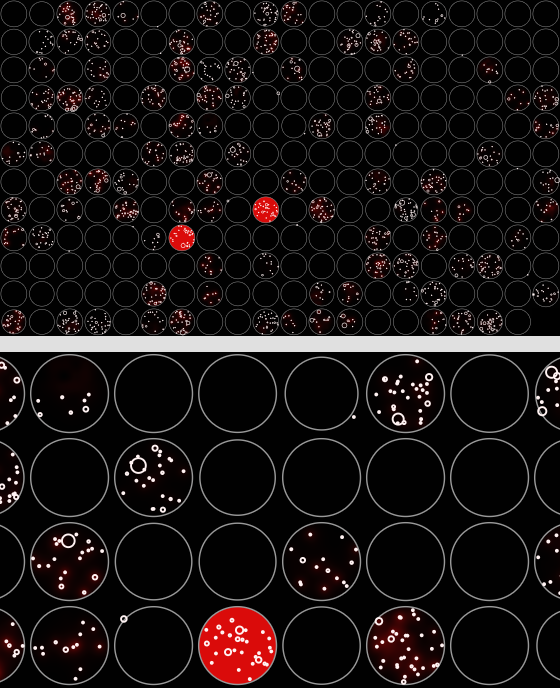
Top, the full canvas; bottom, a detail of the centre.
Write a WebGL 1 fragment shader that draws this pattern.

```glsl
precision highp float;

uniform vec2 u_resolution;

// Lengths are in cell widths.
#define COLUMNS 20.0
#define ROWS 12.0
#define DISH_RADIUS 0.463
#define DISH_HALF_LINE 0.0085
#define DISH_GREY 0.6
#define SPOT_HALF_LINE 0.0115
#define MAX_SPOTS 36
#define ACTIVE_SHARE 0.42
#define STRAY_SHARE 0.1
#define GLOW_STRENGTH 0.75
#define GLOW_FALLOFF 20.0
#define GLOW_COLOUR vec3(0.85, 0.04, 0.035)

float hash(vec3 p) {
    p = fract(p * 0.1031);
    p += dot(p, p.zyx + 31.32);
    return fract((p.x + p.y) * p.z);
}

float valueNoise(vec2 p, float seed) {
    vec2 i = floor(p);
    vec2 f = fract(p);
    f = f * f * (3.0 - 2.0 * f);
    float low = mix(hash(vec3(i, seed)), hash(vec3(i + vec2(1.0, 0.0), seed)), f.x);
    float high = mix(hash(vec3(i + vec2(0.0, 1.0), seed)), hash(vec3(i + 1.0, seed)), f.x);
    return mix(low, high, f.y);
}

// Pixel coverage of a disc, from the distance to its centre.
float disc(float d, float radius, float pixel) {
    return clamp(0.5 + (radius - d) / pixel, 0.0, 1.0);
}

// Circle outline; it closes into a solid dot when the radius is small.
float outline(float d, float radius, float halfLine, float pixel) {
    float inner = radius - halfLine;
    float hole = disc(d, inner, pixel) * clamp(2.0 * inner / pixel, 0.0, 1.0);
    return disc(d, radius + halfLine, pixel) - hole;
}

// Random point in the unit disc.
vec2 scatter(vec2 cell, float seed) {
    float angle = 6.28318 * hash(vec3(cell, seed));
    float radius = sqrt(hash(vec3(cell.yx + 41.0, seed + 3.0)));
    return radius * vec2(cos(angle), sin(angle));
}

void main() {
    // Square cells counted from the top left
    float pixel = COLUMNS / u_resolution.x;
    vec2 grid = vec2(gl_FragCoord.x, u_resolution.y - gl_FragCoord.y) * pixel;
    vec2 cell = floor(grid);
    vec2 p = grid - cell - 0.495;

    // The final dish is missing
    float present = step(cell.y, ROWS - 0.5)
        * (1.0 - step(COLUMNS + ROWS - 2.5, cell.x + cell.y));

    // Traits of this dish
    float active = step(hash(vec3(cell, 101.0)), ACTIVE_SHARE);
    float stray = step(hash(vec3(cell, 113.0)), STRAY_SHARE);
    float density = hash(vec3(cell, 127.0));
    float heat = hash(vec3(cell, 139.0));
    heat *= heat * active;
    float spotCount = mix(stray, mix(6.0, float(MAX_SPOTS), density), active);
    float dishRadius = DISH_RADIUS - 0.035 * pow(hash(vec3(cell, 151.0)), 10.0);

    // Spots and their red halos
    float spots = 0.0;
    float glow = 0.0;
    for (int i = 0; i < MAX_SPOTS; i++) {
        if (float(i) >= spotCount) break;
        float seed = 200.0 + 17.0 * float(i);
        vec2 position = scatter(cell, seed);
        position = mix(normalize(position) * 0.475, position * dishRadius * 0.96, active);
        float size = hash(vec3(cell + 67.0, seed + 5.0));
        float radius = 0.011 + 0.04 * pow(size, 12.0) + 0.045 * pow(size, 90.0);
        float d = length(p - position);
        spots = max(spots, outline(d, radius, SPOT_HALF_LINE, pixel));
        float warmth = hash(vec3(cell.yx + 89.0, seed + 9.0));
        glow += heat * warmth * warmth * exp(-GLOW_FALLOFF * d);
    }

    // Soft uneven cloud in a few dishes
    vec2 offset = p - 0.25 * scatter(cell, 163.0);
    float cloud = active * pow(hash(vec3(cell, 173.0)), 4.0);
    cloud *= exp(-14.0 * dot(offset, offset)) * valueNoise(grid * 7.0, 181.0);
    glow = GLOW_STRENGTH * glow + 0.4 * cloud;

    // Glow, dish rim, then spots
    float centreDistance = length(p);
    vec3 colour = vec3(0.004);
    colour += GLOW_COLOUR * (1.0 - exp(-glow)) * disc(centreDistance, dishRadius, pixel);
    float rim = outline(centreDistance, dishRadius, DISH_HALF_LINE, pixel);
    colour = mix(colour, vec3(DISH_GREY), rim);
    colour = mix(colour, vec3(1.0, 0.95, 0.95), spots);
    gl_FragColor = vec4(colour * present, 1.0);
}
```
